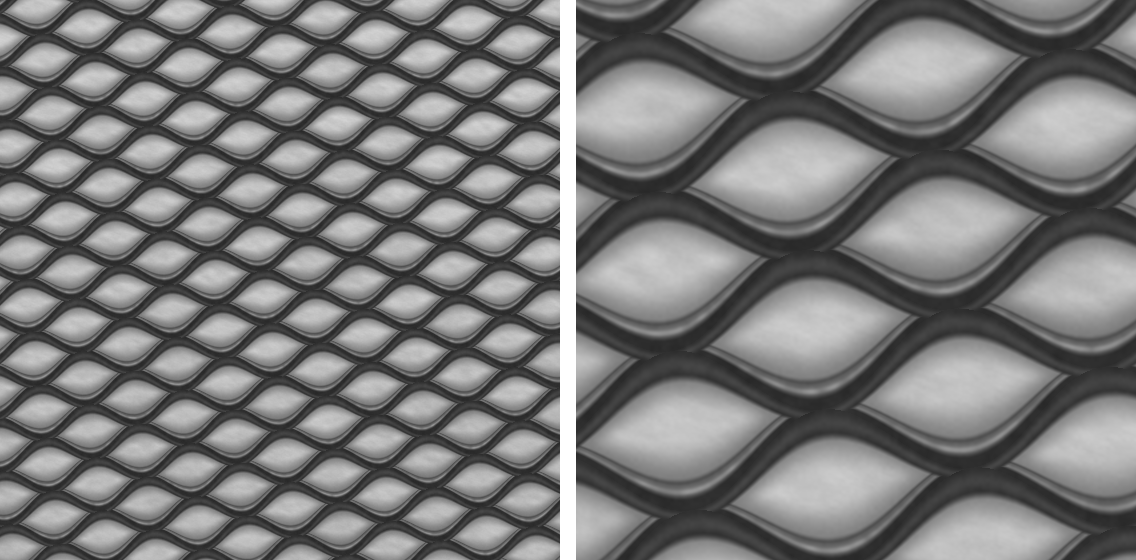
Left: the whole. Right: its middle third, enlarged.
Write a WebGL 2 fragment shader that draws this texture.

```glsl
#version 300 es
precision highp float;
// Expanded metal mesh: tilted eye-shaped openings over a cloudy pale backdrop.
uniform vec2 u_resolution;
out vec4 outColor;

// Lattice, in canvas units
const vec2 ORIGIN = vec2(0.5505, 0.530);      // centre of one opening
const vec2 ACROSS = vec2(0.1670, 0.0252);     // long diagonal of a cell
const vec2 UPWARD = vec2(-0.0120, 0.0946);    // short diagonal of a cell

// Strand profile, as fractions of the short diagonal
const float TOP_EDGE = 0.175;
const float RIM_EDGE = 0.190;
const float RIM_START = 0.085;
const float GLINT_AT = 0.118;
const float GLINT_WIDTH = 0.020;
const float SOFTNESS = 0.024;

// Grey levels
const float METAL_DARK = 0.175;
const float METAL_FACET = 0.265;
const float RIM = 0.385;
const float RIM_LINE = 0.30;
const float GLINT = 0.58;
const float HOLE_SHADE = 0.50;
const float HOLE_LIGHT = 0.765;

const float TAU = 6.2831853;

float hash(vec2 p) {
    return fract(sin(dot(p, vec2(127.1, 311.7))) * 43758.5453);
}

float noise(vec2 p) {
    vec2 i = floor(p), f = fract(p);
    f = f * f * (3.0 - 2.0 * f);
    return mix(mix(hash(i), hash(i + vec2(1, 0)), f.x),
               mix(hash(i + vec2(0, 1)), hash(i + vec2(1, 1)), f.x), f.y);
}

float fbm(vec2 p) {
    float sum = 0.0, amp = 0.5;
    for (int i = 0; i < 4; i++) {
        sum += amp * noise(p);
        p = p * 2.03 + 17.3;
        amp *= 0.5;
    }
    return sum;
}

// Half height of a cell; its wavy outline is the centre line of the strands
float halfHeight(float u) {
    return 0.25 + 0.25 * cos(TAU * u);
}

// Position inside the cell (xy) and the centre of that cell (zw)
vec4 findCell(vec2 p) {
    vec2 id = floor(p + 0.5);
    vec2 q = p - id;
    if (abs(q.y) > halfHeight(q.x)) {
        id = floor(p) + 0.5;
        q = p - id;
    }
    return vec4(q, id);
}

void main() {
    vec2 pos = gl_FragCoord.xy / u_resolution.y;
    vec4 cell = findCell(inverse(mat2(ACROSS, UPWARD)) * (pos - ORIGIN));
    vec2 q = cell.xy;
    float blur = max(SOFTNESS, 0.8 / (u_resolution.y * UPWARD.y));

    // Distances to the strands below and above; strands thin towards the tips
    float wave = cos(TAU * q.x);
    float thickness = 0.70 + 0.30 * wave;
    float below = (halfHeight(q.x) + q.y) / thickness;
    float above = (halfHeight(q.x) - q.y) / thickness;

    // Opening: bright middle, shaded edges, streaky clouds
    float glow = smoothstep(-0.02, 0.27, below - RIM_EDGE)
               * smoothstep(-0.03, 0.22, above - TOP_EDGE);
    float clouds = fbm(mat2(0.94, 0.34, -0.34, 0.94) * pos * vec2(45.0, 95.0)) - 0.47;
    float shade = mix(HOLE_SHADE, HOLE_LIGHT, glow) + 0.13 * clouds * glow;
    shade += 0.03 * (hash(cell.zw) - 0.5);
    shade *= mix(0.95, 1.03, pos.y);

    // Lit lower rim: thin dark outline and a worn bright line
    float wear = noise(pos * 150.0);
    float glint = exp(-pow((below - GLINT_AT) / GLINT_WIDTH, 2.0));
    glint *= (0.40 + 0.60 * smoothstep(0.0, 0.9, wave)) * (0.45 + 0.65 * wear);
    float outline = exp(-pow((below - RIM_EDGE + 0.01) / 0.02, 2.0));
    float rim = mix(RIM + 0.05 * (wear - 0.5), RIM_LINE, outline);
    rim = mix(rim, GLINT, min(glint, 1.0));
    shade = mix(shade, rim, 1.0 - smoothstep(RIM_EDGE - blur, RIM_EDGE + blur, below));

    // Dark body with a faint lighter facet along its lower side
    float facet = exp(-pow((above - 0.085) / 0.055, 2.0));
    float body = mix(METAL_DARK, METAL_FACET, facet) + 0.03 * (wear - 0.5);
    float lower = 1.0 - smoothstep(RIM_START - blur, RIM_START + blur, below);
    float upper = 1.0 - smoothstep(TOP_EDGE - 1.4 * blur, TOP_EDGE + 1.4 * blur, above);
    shade = mix(shade, body, max(lower, upper));

    // Fine grain
    shade += 0.016 * (noise(pos * 420.0) - 0.5);
    outColor = vec4(vec3(shade), 1.0);
}
```
